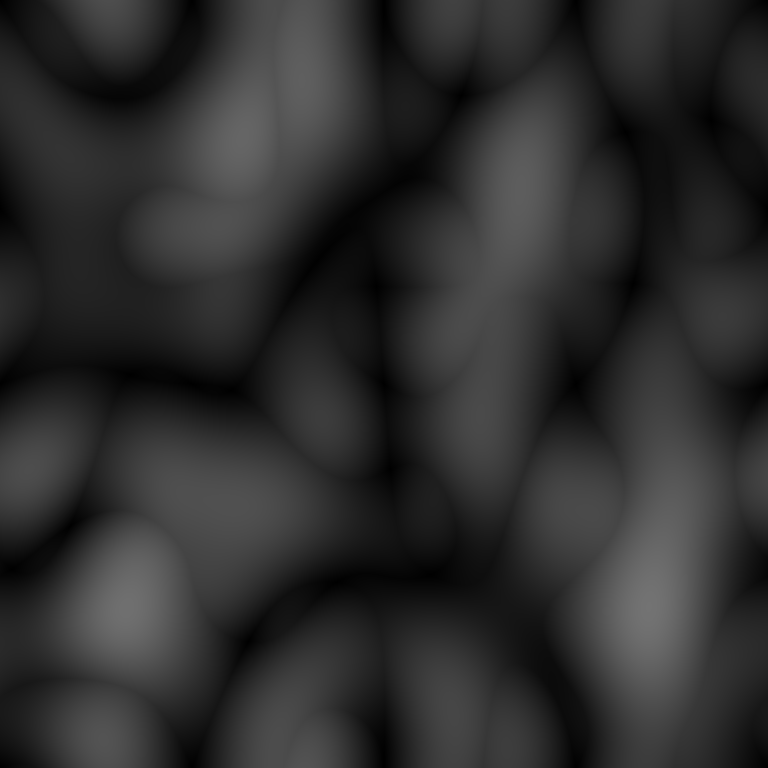
Write a WebGL 1 fragment shader that draws this texture.

```glsl
precision highp float;
// Soft grey turbulence: dark creases between smooth, slightly upright blobs.
// Adds the absolute values of two wrapping gradient noises, a broad one on
// tall cells and a weaker one on square cells, so the result tiles.

uniform vec2 u_resolution;

const float TAU = 6.2831853;
const float HASH_SIZE = 289.0;

const vec2 BROAD_CELLS = vec2(4.0, 2.0);
const vec2 DETAIL_CELLS = vec2(4.0, 4.0);
const float BROAD_SEED = 4.0;
const float DETAIL_SEED = 9.0;
const float BROAD_STRENGTH = 0.66;
const float DETAIL_STRENGTH = 0.43;

// Polynomial permutation of the whole numbers below HASH_SIZE
float permute(float x) {
  return mod((34.0 * x + 1.0) * x, HASH_SIZE);
}

// Unit gradient of a lattice point, repeating after `period` cells
vec2 latticeGradient(vec2 cell, vec2 period, float seed) {
  vec2 wrapped = mod(cell, period);
  float hash = permute(permute(wrapped.x + seed) + wrapped.y);
  float angle = TAU * hash / HASH_SIZE;
  return vec2(cos(angle), sin(angle));
}

// Contribution of one cell corner at the local position
float cornerRamp(vec2 cell, vec2 local, vec2 corner, vec2 period, float seed) {
  return dot(latticeGradient(cell + corner, period, seed), local - corner);
}

// Tiling gradient noise with quintic interpolation
float gradientNoise(vec2 p, vec2 period, float seed) {
  vec2 cell = floor(p);
  vec2 local = p - cell;
  vec2 blend = local * local * local * (local * (local * 6.0 - 15.0) + 10.0);
  float lower = mix(cornerRamp(cell, local, vec2(0.0, 0.0), period, seed),
                    cornerRamp(cell, local, vec2(1.0, 0.0), period, seed), blend.x);
  float upper = mix(cornerRamp(cell, local, vec2(0.0, 1.0), period, seed),
                    cornerRamp(cell, local, vec2(1.0, 1.0), period, seed), blend.x);
  return mix(lower, upper, blend.y);
}

// Noise folded at zero, which leaves a crease along its zero lines
float creasedNoise(vec2 uv, vec2 cells, float seed) {
  return abs(gradientNoise(uv * cells, cells, seed));
}

void main() {
  vec2 uv = gl_FragCoord.xy / u_resolution;
  float grey = BROAD_STRENGTH * creasedNoise(uv, BROAD_CELLS, BROAD_SEED)
             + DETAIL_STRENGTH * creasedNoise(uv, DETAIL_CELLS, DETAIL_SEED);
  gl_FragColor = vec4(vec3(grey), 1.0);
}
```
